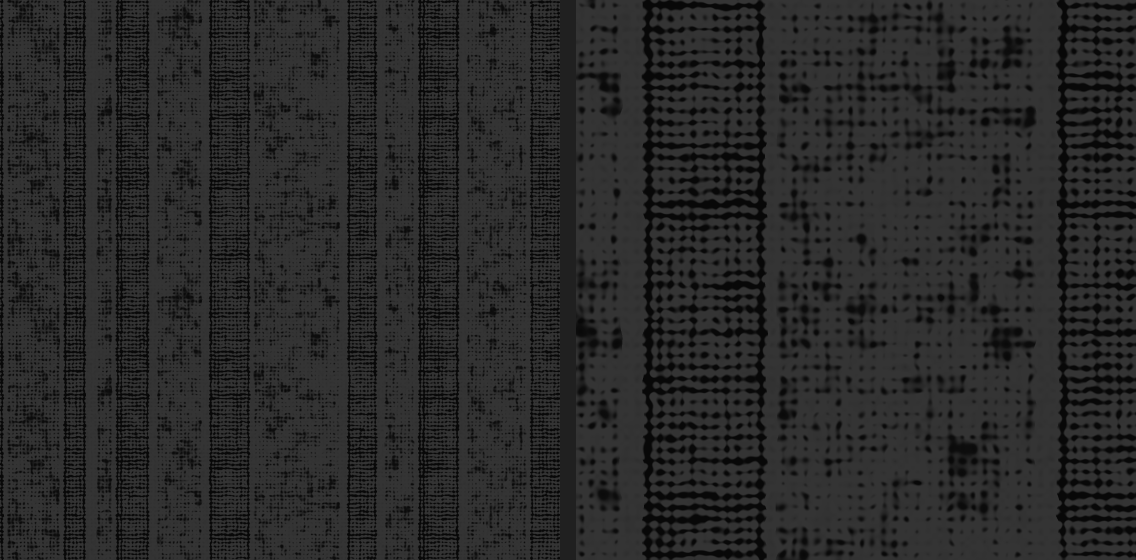
Left: the whole. Right: its middle third, enlarged.
Reproduce this texture procedurally as a WebGL 2 fragment shader.

```glsl
#version 300 es
precision highp float;
// Charcoal woven cloth with vertical stripes of three kinds: open grid weave,
// mottled weave and plain bands. Gaps at the thread crossings are widened by
// streaky noise that tiles vertically, then cut by a soft threshold.

#define REPEATS 2.0        // vertical repeats on the canvas
#define ROWS 72.0          // weft threads per repeat
#define COLUMNS 150.0      // warp threads across the canvas
#define WOBBLE 0.4         // unevenness of the threads, in cells
#define GAP_SHARPNESS 14.0 // higher gives narrower gaps
#define STREAK 4.0         // length of streaks, in cells
#define SAMPLES 3          // supersampling per axis
#define CLOTH_COLOR vec3(0.204)
#define GAP_COLOR vec3(0.03)

uniform vec2 u_resolution;
out vec4 fragColor;

// Per stripe pair: grid left, grid right, mottled left, mottled right
const vec4 BANDS[6] = vec4[6](
    vec4(0.113, 0.154, 0.013, 0.109),
    vec4(0.210, 0.267, 0.171, 0.203),
    vec4(0.374, 0.447, 0.279, 0.361),
    vec4(0.620, 0.676, 0.456, 0.609),
    vec4(0.749, 0.823, 0.686, 0.742),
    vec4(0.945, 1.005, 0.834, 0.937));

float hash(vec2 p) {
    return fract(sin(dot(p, vec2(127.1, 311.7))) * 43758.5453);
}

// Value noise that tiles along y
float noise(vec2 p, float period) {
    vec2 i = floor(p), f = p - i;
    f = f * f * (3.0 - 2.0 * f);
    float y0 = mod(i.y, period), y1 = mod(i.y + 1.0, period);
    return mix(mix(hash(vec2(i.x, y0)), hash(vec2(i.x + 1.0, y0)), f.x),
               mix(hash(vec2(i.x, y1)), hash(vec2(i.x + 1.0, y1)), f.x), f.y);
}

float inside(float x, vec2 span) {
    return step(span.x, x) * step(x, span.y);
}

float gapInk(vec2 uv) {
    // Thread grid with slightly wandering threads
    vec2 p = vec2(uv.x, fract(uv.y * REPEATS)) * vec2(COLUMNS, ROWS);
    vec2 drift = vec2(noise(p, ROWS), noise(p + vec2(311.0, 0.0), ROWS));
    p += WOBBLE * (drift - 0.5);
    vec2 cell = floor(p), f = p - cell - 0.5;
    vec2 q = p - 0.5; // noise lattice centred on the gaps
    cell.y = mod(cell.y, ROWS);

    // Which stripe this warp thread belongs to
    float center = fract((cell.x + 0.5) / COLUMNS - 0.005) + 0.005;
    float grid = 0.0, mottled = 0.0, border = 0.0;
    for (int i = 0; i < 6; i++) {
        vec4 band = BANDS[i];
        float within = inside(center, band.xy);
        float margin = min(center - band.x, band.y - center);
        grid += within;
        border += within * step(margin, 1.2 / COLUMNS);
        mottled += inside(center, band.zw);
    }

    // Streaks along both thread directions, patches and single gaps
    float rowStreak = noise(vec2(q.x / STREAK + 71.0, q.y), ROWS);
    float columnStreak = noise(vec2(q.x + 233.0, q.y / STREAK), ROWS / STREAK);
    float patchTone = noise(q / 3.0 + vec2(17.0, 0.0), ROWS / 3.0);
    float grain = noise(q + vec2(503.0, 0.0), ROWS);
    float speckle = noise(q * 2.0 + vec2(701.0, 0.0), ROWS * 2.0);
    float rowTone = pow(hash(vec2(9.0, cell.y)), 3.0);
    float columnTone = hash(vec2(cell.x, 400.0));

    float rowGap = exp(-GAP_SHARPNESS * f.y * f.y);
    float columnGap = exp(-GAP_SHARPNESS * f.x * f.x);
    float hole = rowGap * columnGap;

    // Open grid: dashed weft lines, broken warp lines, dark borders
    float gridGap = rowGap * (0.14 + 0.32 * rowStreak + 0.25 * grain + 0.35 * rowTone)
        + columnGap * (0.3 * columnStreak + 0.2 * columnTone + 0.42 * border)
        + hole * 0.15 + 0.15 * (patchTone - 0.5) + 0.15 * (speckle - 0.5);
    float gridInk = smoothstep(0.27, 0.75, gridGap);

    // Mottled weave: fine dots and dashes with soft smudges, denser on the left
    float wear = 1.0 - smoothstep(0.1, 0.25, center);
    float level = 0.2 * patchTone + 0.27 * rowStreak + 0.25 * columnStreak
        + 0.28 * grain + 0.16 * (speckle - 0.5);
    float mottledGap = level + (0.22 + 0.1 * wear) * hole
        + 0.06 * rowGap + 0.05 * columnGap + 0.03 * wear;
    float mottledInk = 0.85 * smoothstep(0.57, 0.93, mottledGap);

    // Rare worn spots
    float spot = noise(q / 2.0 + vec2(97.0, 0.0), ROWS / 2.0);
    mottledInk += 0.4 * smoothstep(0.93, 1.0, spot) * (0.4 + 0.6 * rowGap);

    float plainInk = 0.09 * hole + 0.1 * (speckle - 0.5);
    return clamp(plainInk + grid * gridInk + mottled * mottledInk, 0.0, 1.0);
}

void main() {
    float ink = 0.0;
    for (int j = 0; j < SAMPLES; j++) {
        for (int i = 0; i < SAMPLES; i++) {
            vec2 offset = (vec2(i, j) + 0.5) / float(SAMPLES) - 0.5;
            ink += gapInk((gl_FragCoord.xy + offset) / u_resolution);
        }
    }
    ink /= float(SAMPLES * SAMPLES);
    fragColor = vec4(mix(CLOTH_COLOR, GAP_COLOR, ink), 1.0);
}
```
